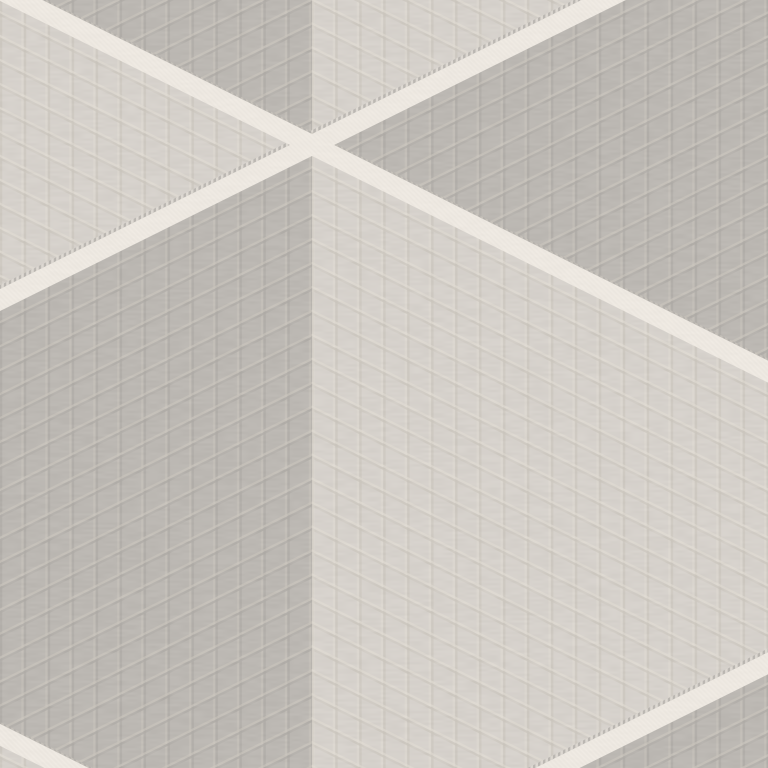
Write a WebGL 2 fragment shader that draws this pattern.

```glsl
#version 300 es
precision highp float;

#define CROSSING vec2(0.4063, 0.8112)
#define SLOPE 0.497
#define PERIOD 0.970
#define BAND_HALF 0.0143
#define TILE 0.0312
#define SEAM 0.0016
#define FRINGE 0.0050
#define DASH 0.0065
#define GRAIN 0.022

uniform vec2 u_resolution;
out vec4 outColor;

const vec3 DARK = vec3(0.735, 0.720, 0.700);
const vec3 LIGHT = vec3(0.838, 0.820, 0.798);
const vec3 SEAM_GREY = vec3(0.795, 0.775, 0.742);
const vec3 GLINT = vec3(0.880, 0.860, 0.825);
const vec3 BAND = vec3(0.930, 0.910, 0.882);

float hash(vec2 p) {
    uvec2 k = uvec2(ivec2(floor(p))) * uvec2(1597u, 3812u);
    uint h = (k.x ^ k.y) * 747796405u + 28913u;
    h = ((h >> 15) ^ h) * 277803u;
    h ^= h >> 13;
    return float(h & 65535u) / 65535.0;
}

float valueNoise(vec2 p) {
    vec2 i = floor(p), f = fract(p);
    f = f * f * (3.0 - 2.0 * f);
    return mix(mix(hash(i), hash(i + vec2(1, 0)), f.x),
               mix(hash(i + vec2(0, 1)), hash(i + vec2(1, 1)), f.x), f.y);
}

// Signed distance to the nearest multiple of step
float nearest(float x, float period) {
    return (fract(x / period + 0.5) - 0.5) * period;
}

// Soft line of half width w centred on d = 0
float line(float d, float w, float px) {
    return 1.0 - smoothstep(max(w - px, 0.0), w + px, abs(d));
}

// Weave panel: vertical seams crossed by slanted ones, each with a bevel
vec3 panel(vec3 base, vec3 shade, vec3 glint, float x, float slant, float px) {
    float dv = nearest(x, TILE);
    float ds = nearest(slant, TILE);
    float dash = mix(0.55, 1.0, smoothstep(0.012, 0.003, abs(dv + 0.003)));
    vec3 c = mix(base, glint, 0.45 * line(dv + 1.6 * SEAM, SEAM, px));
    c = mix(c, shade, 0.70 * line(dv - 0.4 * SEAM, SEAM, px));
    c = mix(c, glint, 0.60 * line(ds - 1.5 * SEAM, SEAM, px));
    return mix(c, shade, 0.75 * dash * line(ds + 0.7 * SEAM, SEAM, px));
}

void main() {
    vec2 p = gl_FragCoord.xy / u_resolution;
    float px = 0.75 / min(u_resolution.x, u_resolution.y);
    vec2 q = p - CROSSING;

    // Lattice of diamonds: falling and rising diagonals
    float falling = q.y + SLOPE * q.x;
    float rising = q.y - SLOPE * q.x;
    float side = (fract(falling / PERIOD) - fract(rising / PERIOD))
               * PERIOD / (2.0 * SLOPE);

    // Each diamond is dark on its left half and light on its right
    vec3 dark = panel(DARK, DARK * 0.93, SEAM_GREY, q.x, rising, px);
    vec3 light = panel(LIGHT, SEAM_GREY, GLINT, q.x, falling, px);
    vec3 color = mix(dark, light, smoothstep(-px, px, side));
    color = mix(color, GLINT, 0.4 * line(side - SEAM, SEAM, px));

    // Horizontal thread grain
    float thread = valueNoise(p * vec2(70.0, 330.0) + 40.0);
    color += GRAIN * (thread - 0.5);

    // Stitched fringe along the upper edge of the bands
    float dFall = nearest(falling, PERIOD);
    float dRise = nearest(rising, PERIOD);
    float stitch = smoothstep(0.25, 0.75, abs(fract(q.x / DASH) * 2.0 - 1.0));
    float riseEdge = line(dRise - BAND_HALF - 0.5 * FRINGE, 0.5 * FRINGE, px);
    float fallEdge = line(dFall - BAND_HALF - 0.25 * FRINGE, 0.25 * FRINGE, px);
    color = mix(color, mix(DARK * 0.96, BAND, 0.75 * stitch), 0.8 * riseEdge);
    color = mix(color, mix(DARK * 0.95, SEAM_GREY, stitch), 0.7 * fallEdge);

    // Pale bands with a fine twill
    float twill = abs(fract((p.x + p.y) / DASH) * 2.0 - 1.0) - 0.5;
    vec3 ribbon = BAND + 0.018 * twill + 0.5 * GRAIN * (thread - 0.5);
    float band = max(line(dFall, BAND_HALF, px), line(dRise, BAND_HALF, px));
    color = mix(color, ribbon, band);

    outColor = vec4(color, 1.0);
}
```
